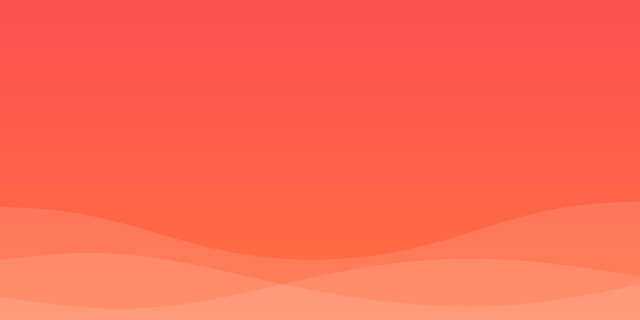
Write a WebGL 2 fragment shader that draws this background.

```glsl
#version 300 es
precision highp float;

uniform vec2 u_resolution;
out vec4 fragColor;

const float PI = 3.14159265;

// Sky gradient
const vec3 SKY_TOP = vec3(0.99, 0.308, 0.318);
const vec3 SKY_BOTTOM = vec3(1.0, 0.445, 0.253);

// Translucent veil laid down by each wave
const vec3 VEIL_COLOR = vec3(1.0);
const float VEIL_ALPHA = 0.11;

// Crest heights at the left and right borders, in canvas heights
const vec2 BACK_ENDS = vec2(0.3542, 0.3698);
const vec2 MIDDLE_ENDS = vec2(0.1875, 0.1120);
const vec2 FRONT_ENDS = vec2(0.0729, 0.1354);

// Amplitudes of the first four sine harmonics, then of the fifth
const vec4 BACK_SWELL = vec4(-0.1477, -0.0036, 0.0319, -0.0005);
const vec4 MIDDLE_SWELL = vec4(-0.0539, 0.0560, 0.0078, 0.0049);
const vec4 FRONT_SWELL = vec4(0.0253, -0.0594, -0.0079, -0.0010);
const float BACK_RIPPLE = 0.0061;
const float MIDDLE_RIPPLE = 0.0;
const float FRONT_RIPPLE = 0.0005;

// Sloping baseline plus harmonics that vanish at both borders
float crestHeight(float x, vec2 ends, vec4 swell, float ripple) {
    vec4 harmonics = sin(PI * x * vec4(1.0, 2.0, 3.0, 4.0));
    return mix(ends.x, ends.y, x) + dot(swell, harmonics)
         + ripple * sin(5.0 * PI * x);
}

// Smooth coverage of the area below a crest
float waveMask(vec2 uv, vec2 ends, vec4 swell, float ripple) {
    float depth = crestHeight(uv.x, ends, swell, ripple) - uv.y;
    float softness = 0.75 / u_resolution.y;
    return smoothstep(-softness, softness, depth);
}

void main() {
    vec2 uv = gl_FragCoord.xy / u_resolution;
    vec3 color = mix(SKY_BOTTOM, SKY_TOP, uv.y);

    // Waves from back to front
    float back = waveMask(uv, BACK_ENDS, BACK_SWELL, BACK_RIPPLE);
    float middle = waveMask(uv, MIDDLE_ENDS, MIDDLE_SWELL, MIDDLE_RIPPLE);
    float front = waveMask(uv, FRONT_ENDS, FRONT_SWELL, FRONT_RIPPLE);
    color = mix(color, VEIL_COLOR, VEIL_ALPHA * back);
    color = mix(color, VEIL_COLOR, VEIL_ALPHA * middle);
    color = mix(color, VEIL_COLOR, VEIL_ALPHA * front);

    fragColor = vec4(color, 1.0);
}
```
